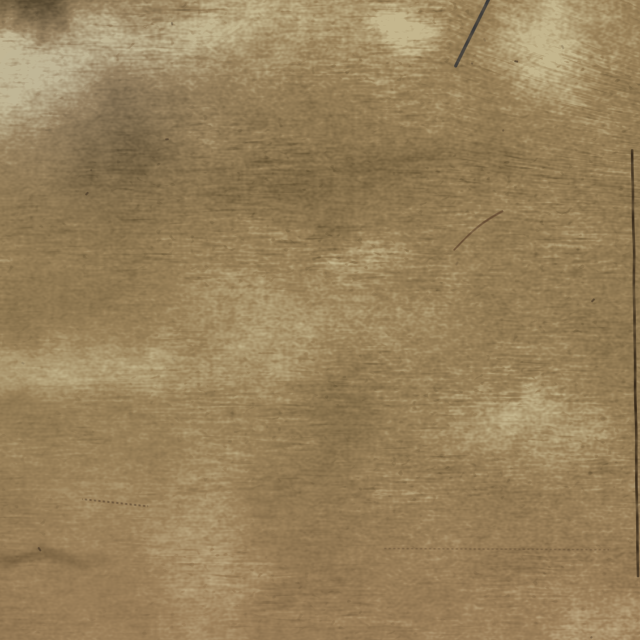
Give the GLSL for this texture, as a Shadertoy shader.

```glsl
// A worn tan parchment: pale clouds and dark stains under fine horizontal grain.
// Warped gaussian stains and fractal gradient noise set one tone value, which is
// mapped to a brown ramp; scratches, a crack and specks are drawn on top.

vec2 hash2(vec2 p) {
    vec3 h = fract(p.xyx * vec3(0.1031, 0.1030, 0.0973));
    h += dot(h, h.yzx + 33.33);
    return fract((h.xx + h.yz) * h.zy);
}

float cornerSlope(vec2 cell, vec2 corner, vec2 f) {
    return dot(hash2(cell + corner) * 2.0 - 1.0, f - corner);
}

float gradientNoise(vec2 p) {
    vec2 cell = floor(p), f = fract(p);
    vec2 u = f * f * f * (f * (f * 6.0 - 15.0) + 10.0);
    float low = mix(cornerSlope(cell, vec2(0, 0), f), cornerSlope(cell, vec2(1, 0), f), u.x);
    float high = mix(cornerSlope(cell, vec2(0, 1), f), cornerSlope(cell, vec2(1, 1), f), u.x);
    return mix(low, high, u.y);
}

float fbm(vec2 p) {
    float sum = 0.0, amp = 1.0;
    for (int i = 0; i < 5; i++) {
        sum += amp * gradientNoise(p);
        p = mat2(1.6, 1.2, -1.2, 1.6) * p + 17.3;
        amp *= 0.55;
    }
    return sum;
}

float stain(vec2 p, vec2 center, vec2 radius) {
    vec2 d = (p - center) / radius;
    return exp(-dot(d, d));
}

float stroke(vec2 p, vec2 a, vec2 b, float width) {
    vec2 ab = b - a;
    float along = clamp(dot(p - a, ab) / dot(ab, ab), 0.0, 1.0);
    float edge = 0.8 / iResolution.y;
    return 1.0 - smoothstep(width - edge, width + edge, length(p - a - ab * along));
}

// Broad light and dark areas with ragged edges
float stainTone(vec2 p) {
    vec2 q = p + 0.05 * vec2(fbm(p * 9.0 + 3.0), fbm(p * 9.0 + 41.0));
    float pale = 1.35 * stain(q, vec2(0.02, 0.89), vec2(0.19, 0.11))
        + 1.15 * stain(q, vec2(0.36, 0.96), vec2(0.27, 0.06))
        + 1.3 * stain(q, vec2(0.64, 0.965), vec2(0.05, 0.04))
        + 1.4 * stain(q, vec2(0.86, 0.94), vec2(0.075, 0.085))
        + 0.5 * stain(q, vec2(0.57, 0.61), vec2(0.05, 0.035))
        + 0.55 * stain(q, vec2(0.42, 0.50), vec2(0.19, 0.09))
        + 0.75 * stain(q, vec2(0.10, 0.42), vec2(0.26, 0.045))
        + 0.9 * stain(q, vec2(0.83, 0.34), vec2(0.12, 0.055))
        + 0.65 * stain(q, vec2(0.32, 0.13), vec2(0.08, 0.20))
        + 0.6 * stain(q, vec2(0.93, 0.03), vec2(0.08, 0.06));
    float dark = 2.6 * stain(q, vec2(0.06, 1.01), vec2(0.14, 0.045))
        + 1.0 * stain(q, vec2(0.19, 0.78), vec2(0.09, 0.10))
        + 0.6 * stain(q, vec2(0.54, 0.73), vec2(0.24, 0.07))
        + 0.45 * stain(q, vec2(0.53, 0.34), vec2(0.05, 0.13))
        + 0.3 * stain(q, vec2(0.15, 0.52), vec2(0.25, 0.06))
        + 0.9 * stain(q, vec2(0.06, 0.13), vec2(0.09, 0.015));
    float mottle = 0.4 * fbm(p * vec2(3.5, 5.0) + 9.0) + 0.34 * fbm(p * vec2(11, 15) + 27.0);
    return pale - dark + mottle;
}

// Fine fibres and pits, bent downwards at the upper right, softer at the lower left
float grainTone(vec2 p) {
    vec2 g = p + 0.003 * vec2(0.0, gradientNoise(p * 14.0));
    g.y += 0.4 * max(p.x - 0.7, 0.0) * smoothstep(0.6, 0.95, p.y);
    float fibres = 0.7 * gradientNoise(g * vec2(8, 95)) + 1.2 * gradientNoise(g * vec2(26, 215) + 5.0);
    float rough = 1.1 * gradientNoise(p * vec2(150, 210)) + 0.9 * gradientNoise(p * vec2(65, 85) + 31.0);
    float patchy = 0.45 + 1.0 * smoothstep(-0.35, 0.45, fbm(p * vec2(4, 9) + 60.0));
    float focus = mix(0.65, 1.15, smoothstep(0.2, 1.3, p.x + p.y));
    float threads = smoothstep(0.18, 0.5, gradientNoise(g * vec2(18, 165) + 80.0));
    float pits = smoothstep(0.2, 0.5, gradientNoise(p * vec2(95, 140) + 120.0));
    return focus * (patchy * (0.5 * fibres - 0.42 * threads - 0.4 * pits) + 0.55 * rough);
}

void mainImage(out vec4 fragColor, in vec2 fragCoord) {
    vec2 p = fragCoord / iResolution.y;
    float tone = -0.19 + stainTone(p) + grainTone(p);

    // Brown ramp: dark, middle, pale
    vec3 middle = vec3(0.607, 0.51, 0.35);
    vec3 color = middle + max(tone, -2.2) * vec3(0.115, 0.10, 0.08);
    if (tone > 0.0) color = mix(middle, vec3(0.75, 0.69, 0.53), min(tone, 1.15));

    // Cool bloom at the upper left, rosier tint towards the bottom
    color += vec3(-0.015, 0.0, 0.035) * stain(p, vec2(0.1, 0.88), vec2(0.25, 0.16));
    color += vec3(0.012, -0.004, 0.004) * (1.0 - smoothstep(0.0, 0.4, p.y));

    // Slate scratch and the long crack near the right border
    float wear = 0.75 + 0.5 * gradientNoise(p * 60.0);
    color = mix(color, vec3(0.18, 0.19, 0.21), wear * stroke(p, vec2(0.712, 0.897), vec2(0.768, 1.01), 0.0025));
    float crackX = 0.988 + 0.013 * (0.765 - p.y) + 0.002 * gradientNoise(vec2(p.y * 14.0, 3.0));
    vec2 crackPoint = vec2(p.x - crackX, p.y);
    color = mix(color, vec3(0.20, 0.15, 0.09), wear * stroke(crackPoint, vec2(0, 0.1), vec2(0, 0.765), 0.002));

    // Curved reddish scratch and faint dotted lines
    vec2 bent = p - vec2(0.0, 0.006 * sin((p.x - 0.71) * 42.0));
    color = mix(color, vec3(0.34, 0.23, 0.15), 0.8 * wear * stroke(bent, vec2(0.71, 0.61), vec2(0.785, 0.67), 0.0015));
    float dots = 0.3 + 0.3 * sin(p.x * 900.0);
    float dotted = stroke(p, vec2(0.13, 0.22), vec2(0.23, 0.209), 0.0015)
        + 0.6 * stroke(p, vec2(0.6, 0.143), vec2(0.95, 0.141), 0.0012);
    color = mix(color, vec3(0.33, 0.25, 0.17), dots * dotted);

    // Scattered specks
    for (int i = 0; i < 16; i++) {
        vec2 spot = hash2(vec2(float(i) * 7.3, 19.0));
        vec2 shape = hash2(vec2(float(i), 53.0));
        vec2 tail = (shape - 0.5) * 0.007;
        color = mix(color, vec3(0.26, 0.20, 0.14), 0.75 * shape.x * stroke(p, spot, spot + tail, 0.0015));
    }
    fragColor = vec4(color, 1.0);
}
```
